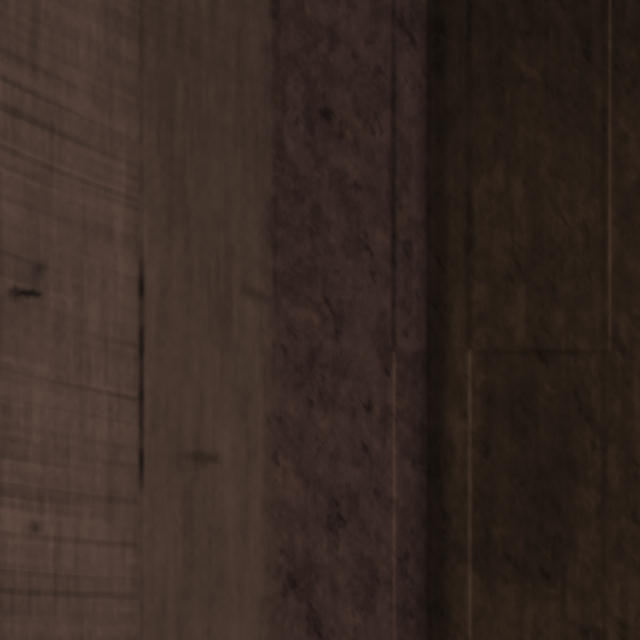
Reproduce this texture procedurally as a three.js fragment shader.

```glsl
varying vec2 vUv;

#define PALE_WOOD vec3(0.305, 0.236, 0.206)
#define TAN_WOOD vec3(0.258, 0.199, 0.170)
#define PLUM_WOOD vec3(0.210, 0.153, 0.136)
#define DARK_WOOD vec3(0.166, 0.123, 0.093)
#define EDGE_LIGHT vec3(0.078, 0.058, 0.045)
#define CORNER_X 0.680
#define JOINT_Y 0.453
#define FIBRE_AMOUNT 0.11
#define MOTTLE_AMOUNT 0.46
#define SAW_AMOUNT 0.30

float hash(vec2 p) {
  return fract(sin(dot(p, vec2(127.1, 311.7))) * 43758.5453);
}

float noise(vec2 p) {
  vec2 cell = floor(p);
  vec2 f = fract(p);
  f = f * f * (3.0 - 2.0 * f);
  float low = mix(hash(cell), hash(cell + vec2(1.0, 0.0)), f.x);
  float high = mix(hash(cell + vec2(0.0, 1.0)), hash(cell + vec2(1.0, 1.0)), f.x);
  return mix(low, high, f.y);
}

// Layered noise centred on zero
float fbm(vec2 p) {
  float sum = 0.0;
  float weight = 0.5;
  for (int i = 0; i < 4; i++) {
    sum += weight * (noise(p) - 0.5);
    p = mat2(0.8, 0.6, -0.6, 0.8) * p * 2.03 + 17.3;
    weight *= 0.55;
  }
  return sum;
}

// Soft line of the given half width
float line(float d, float width) {
  return exp(-d * d / (width * width));
}

float span(float v, float from, float to, float blur) {
  return smoothstep(from - blur, from + blur, v) * (1.0 - smoothstep(to - blur, to + blur, v));
}

// Ragged dark knot
float knot(vec2 p, vec2 centre, vec2 size) {
  vec2 q = (p - centre) / size + 2.0 * vec2(fbm(p * 45.0), fbm(p * 45.0 + 9.0));
  return exp(-dot(q, q));
}

// Slanted saw marks that level out towards the bottom
float sawMarks(vec2 p) {
  float across = p.y * (1.0 + 0.58 * p.x) + 0.004 * fbm(p * 14.0);
  float broad = noise(vec2(p.x * 2.0, across * 28.0)) - 0.5;
  float fine = noise(vec2(p.x * 4.0 + 4.0, across * 95.0)) - 0.5;
  float groove = smoothstep(0.66, 0.95, noise(vec2(p.x * 2.5 + 8.0, across * 66.0)));
  return 0.32 * broad + 0.52 * fine - 0.45 * groove;
}

void main() {
  vec2 p = vUv;
  float leftBoard = 1.0 - smoothstep(0.210, 0.222, p.x);
  float leftWall = 1.0 - smoothstep(0.400, 0.443, p.x + 0.008 * fbm(p * 30.0));
  float rightWall = smoothstep(0.655, 0.685, p.x);
  float rough = (1.0 - leftWall) * (1.0 - 0.25 * rightWall);
  float below = 1.0 - smoothstep(JOINT_Y - 0.006, JOINT_Y + 0.006, p.y);
  vec3 colour = mix(PALE_WOOD, TAN_WOOD, smoothstep(0.15, 0.27, p.x));
  colour = mix(mix(PLUM_WOOD, colour, leftWall), DARK_WOOD, rightWall);

  // Grain: wavering fibres, saw marks, blotches and pits
  float waver = p.x + 0.006 * fbm(p * 9.0);
  float fibre = noise(vec2(waver * 150.0, p.y * 14.0)) + noise(vec2(waver * 75.0, p.y * 6.0)) - 1.0;
  vec2 slanted = vec2(p.x + 0.25 * p.y, p.y + 0.35 * p.x);
  float mottle = fbm(slanted * vec2(38.0, 31.0));
  float speckle = fbm(p * vec2(110.0, 80.0) + 40.0);
  float pits = smoothstep(0.12, 0.34, fbm(slanted * vec2(48.0, 30.0) + 60.0));
  float streak = fbm(vec2(waver * 46.0, p.y * 14.0) + 5.0);
  float shade = 1.0 + FIBRE_AMOUNT * fibre + 0.15 * fbm(p * vec2(8.0, 5.0) + 31.0);
  float upperSaw = 0.35 * (leftWall - leftBoard) * smoothstep(0.5, 1.0, p.y);
  shade += SAW_AMOUNT * sawMarks(p) * (leftBoard + upperSaw);
  shade += MOTTLE_AMOUNT * mottle * (0.14 + 0.8 * rough);
  shade += speckle * (0.16 + 0.20 * rough) + 0.32 * streak * rightWall - 0.26 * pits * rough;

  // Light falling off to the top and into the corner
  shade *= mix(1.03, 0.93, smoothstep(0.3, 1.0, p.y));
  shade *= 1.0 - 0.16 * span(p.x, 0.75, 0.90, 0.03) * span(p.y, 0.08, JOINT_Y, 0.03);
  shade *= 1.0 - 0.15 * rightWall * smoothstep(0.75, 1.0, p.y);
  shade *= 1.0 - 0.14 * span(p.x, 0.617, 0.69, 0.014) * below;
  shade *= 1.0 - 0.34 * line(p.x - CORNER_X, 0.025);
  shade *= 1.0 - 0.18 * line(p.x - CORNER_X + 0.010, 0.004);

  // Dark gaps between boards and short butt joints
  float wear = 0.45 + 0.65 * noise(vec2(p.x * 9.0, p.y * 42.0));
  float gap = line(p.x - 0.221, 0.005) * (0.14 + 0.45 * span(p.y, 0.25, 0.59, 0.03));
  gap += 0.14 * line(p.x - 0.431, 0.006) * smoothstep(0.42, 0.56, p.y);
  gap += (1.0 - below) * (0.36 * line(p.x - 0.615, 0.0045) + 0.30 * line(p.x - 0.733, 0.006));
  gap += 0.16 * line(p.x - 0.943, 0.005);
  gap += 0.17 * line(p.y - JOINT_Y + 0.004, 0.005) * span(p.x, 0.735, 0.95, 0.01);
  gap += 0.20 * line(p.y - 0.72 + 0.45 * p.x, 0.010) * span(p.x, 0.375, 0.43, 0.014);
  shade *= 1.0 - gap * wear;

  // Knots
  float knots = 0.62 * knot(p, vec2(0.040, 0.540), vec2(0.024, 0.009));
  knots += 0.28 * knot(p, vec2(0.062, 0.580), vec2(0.010, 0.014));
  knots += 0.36 * knot(p, vec2(0.055, 0.175), vec2(0.010, 0.010));
  knots += 0.30 * knot(p, vec2(0.320, 0.282), vec2(0.030, 0.010));
  colour *= shade * (1.0 - knots);

  // Thin pale board edges and warm flecks
  float edge = below * (0.8 * line(p.x - 0.616, 0.003) + line(p.x - 0.734, 0.0035));
  edge += line(p.x - 0.953, 0.003) * smoothstep(0.44, 0.48, p.y);
  colour += EDGE_LIGHT * edge * (0.5 + 0.5 * wear);
  float fleck = smoothstep(0.14, 0.4, fbm(slanted * 34.0 + 70.0));
  gl_FragColor = vec4(colour + vec3(0.034, 0.022, 0.011) * fleck * rough, 1.0);
}
```
